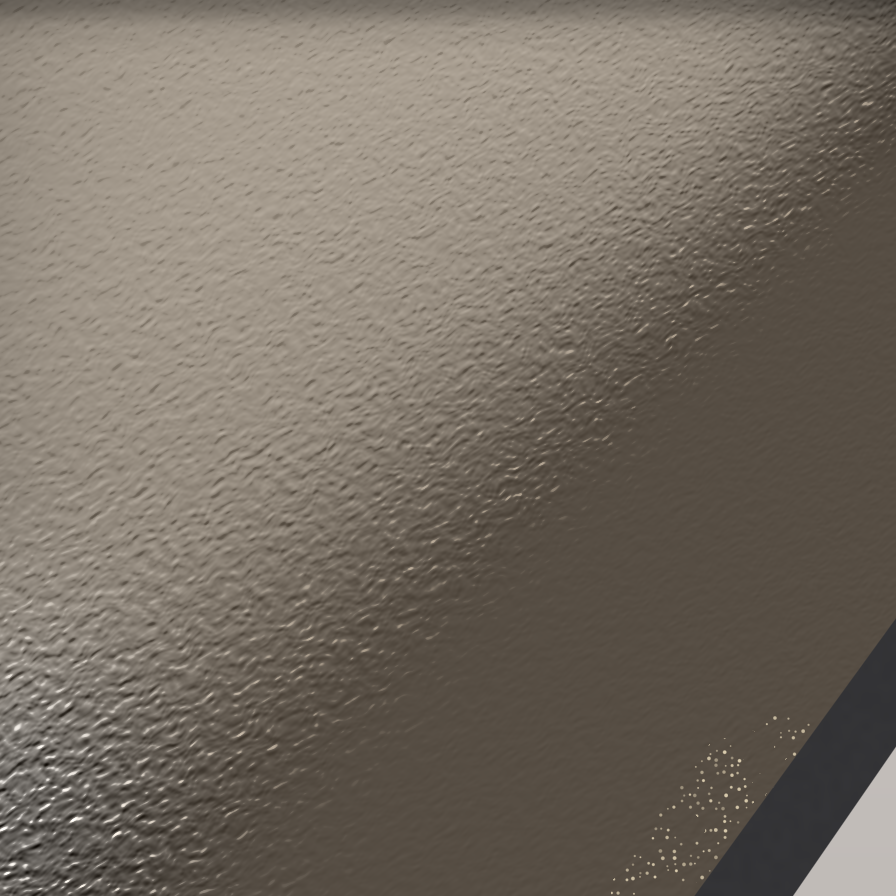
Give the GLSL for this texture, as a Shadertoy shader.

```glsl
// Brushed, pebbled metal sheet under a broad diagonal sheen, with a dark frame
// strip at lower right. Stretched value noise tilts the surface, so the sheen
// breaks into fine glints; hashed cells scatter bright specks near the frame.

float hash(vec2 p) {
    vec3 q = fract(vec3(p.xyx) * 0.1031);
    q += dot(q, q.yzx + 33.33);
    return fract((q.x + q.y) * q.z);
}

float noise(vec2 p) {
    vec2 cell = floor(p), f = fract(p);
    f = f * f * (3.0 - 2.0 * f);
    float low = mix(hash(cell), hash(cell + vec2(1, 0)), f.x);
    float high = mix(hash(cell + vec2(0, 1)), hash(cell + vec2(1, 1)), f.x);
    return mix(low, high, f.y);
}

vec2 rotate(vec2 p, float angle) {
    float c = cos(angle), s = sin(angle);
    return vec2(c * p.x + s * p.y, c * p.y - s * p.x);
}

// Height difference across the grain.
float slope(vec2 p) {
    vec2 stepAcross = vec2(0.15, 0.4);
    return noise(p - stepAcross) - noise(p + stepAcross);
}

float grain(vec2 uv, float angle) {
    vec2 warp = vec2(noise(uv * 45.0), noise(uv * 45.0 + 57.0)) - 0.5;
    vec2 p = rotate(uv, angle) + 3.0 + 0.006 * warp;
    float coarse = slope(p * vec2(95.0, 205.0));
    float fine = slope(p * vec2(180.0, 310.0) + 41.0);
    return mix(coarse, fine, 0.35 + 0.3 * smoothstep(0.6, 1.6, uv.x + uv.y));
}

// Zero at the shadow edge, one where the sheen is nearly full.
float sheenPosition(vec2 uv) {
    float shadowEdge = 1.1 * uv.x - 0.27;
    float lightEdge = 0.82 * uv.x + 0.2;
    return (uv.y - shadowEdge) / (lightEdge - shadowEdge);
}

// A steep rise out of the shadow, then a slow climb to full light.
float sheenLevel(float position) {
    return 0.74 * smoothstep(0.1, 1.25, position) + 0.26 * smoothstep(0.8, 2.1, position);
}

// One soft round speck in some of the cells.
float specks(vec2 uv, float count, float density, float pixel) {
    vec2 p = uv * count, cell = floor(p);
    vec2 center = 0.25 + 0.5 * vec2(hash(cell + 11.0), hash(cell + 73.0));
    float radius = mix(0.1, 0.27, hash(cell + 29.0));
    float soft = max(pixel * count * 0.8, 0.08);
    float dotMask = 1.0 - smoothstep(radius - soft, radius + soft, length(fract(p) - center));
    return dotMask * step(hash(cell) + 0.03, density) * mix(0.5, 1.0, hash(cell + 5.0));
}

vec3 metal(vec2 uv) {
    const vec3 shadow = vec3(0.337, 0.303, 0.264);
    const vec3 light = vec3(0.66, 0.62, 0.567);
    float tilt = grain(uv, 0.56);
    float position = sheenPosition(uv);
    vec2 fromCorner = (uv - vec2(0.0, 0.08)) * vec2(5.0, 4.2);
    float corner = exp(-dot(fromCorner, fromCorner));

    // The tilted grain shifts the sheen locally.
    float relief = smoothstep(-0.15, 0.35, position);
    float sheen = sheenLevel(position + tilt * 0.42 * relief);
    vec3 color = mix(shadow, light, sheen);
    float calm = 1.0 - 0.45 * smoothstep(0.9, 2.0, position);
    color += tilt * mix(0.025, 0.11, relief * calm);

    // Small bright ridges fade out into the shadow.
    float edgeBand = exp(-pow((position - 0.35) / 0.32, 2.0));
    color += vec3(0.22, 0.2, 0.17) * edgeBand * smoothstep(0.22, 0.55, tilt);

    // Sparse dark dimples in the lit area.
    float dimple = smoothstep(0.2, 0.5, -tilt) * smoothstep(0.5, 1.0, position);
    color -= 0.06 * dimple;

    // Cool, livelier reflection in the lower left corner.
    color = mix(color, vec3(dot(color, vec3(0.333))), corner * 0.6);
    color += corner * (0.3 * tilt + 0.25 * smoothstep(0.2, 0.5, tilt) - 0.03);

    // Falloff along the left side, the upper border and the far corner.
    color *= 1.0 - 0.12 * exp(-uv.x * 9.0) * smoothstep(0.25, 0.5, uv.y);
    color *= 1.0 - 0.08 * smoothstep(0.93, 0.98, uv.y);
    color *= 1.0 - 0.26 * smoothstep(0.965, 1.0, uv.y);
    color *= 1.0 - 0.16 * smoothstep(0.75, 1.0, uv.x) * smoothstep(0.75, 1.0, uv.y);
    return color;
}

void mainImage(out vec4 fragColor, in vec2 fragCoord) {
    vec2 uv = fragCoord / iResolution.xy;
    float pixel = 1.0 / min(iResolution.x, iResolution.y);
    vec3 color = metal(uv);

    // Signed horizontal distances to the two sides of the frame strip.
    float inner = uv.x - (0.775 + 0.726 * uv.y);
    float outer = uv.x - (0.885 + 0.69 * uv.y);

    // Clustered specks beside the frame.
    float cluster = (1.0 - smoothstep(0.035, 0.065, abs(inner + 0.055)))
                  * (1.0 - smoothstep(0.17, 0.23, uv.y));
    cluster *= smoothstep(0.3, 0.65, noise(uv * 26.0 + 8.0));
    color += vec3(0.52, 0.5, 0.42) * specks(uv, 128.0, 0.48 * cluster, pixel);

    // Frame strip and the pale wall beyond it.
    vec3 frame = vec3(0.2, 0.2, 0.21) + 0.01 * (noise(uv * 90.0) - 0.5);
    vec3 wall = vec3(0.755, 0.735, 0.72) + 0.06 * (uv.y - 0.05);
    color = mix(color, frame, smoothstep(-pixel, pixel, inner));
    color = mix(color, wall, smoothstep(-pixel, pixel, outer));
    fragColor = vec4(clamp(color, 0.0, 1.0), 1.0);
}
```
